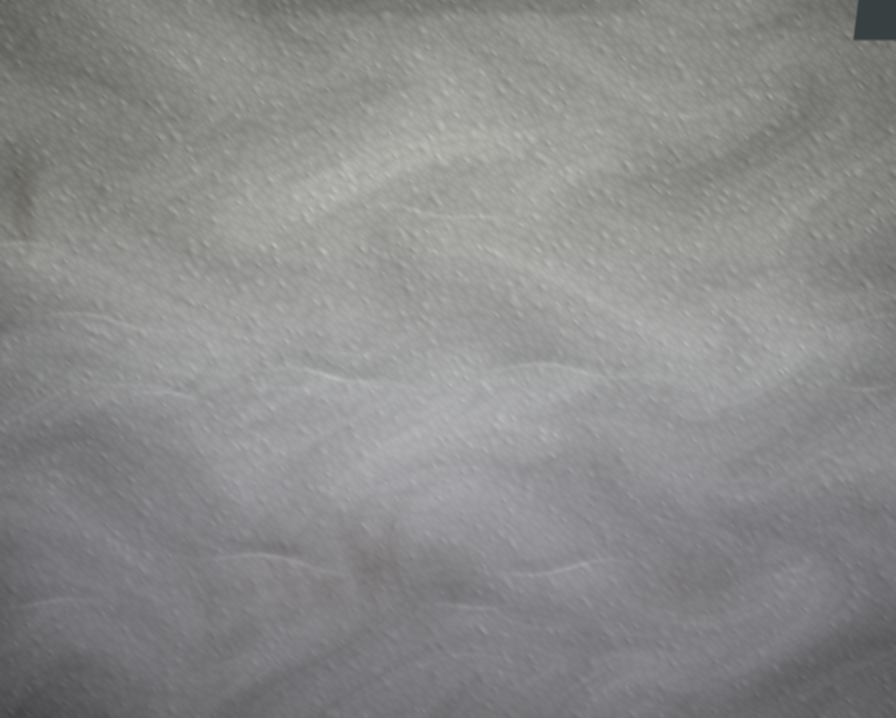
Write a WebGL 1 fragment shader that draws this texture.

```glsl
precision highp float;
// Draws a softly lit, wrinkled plaster wall with slanted grain, creases and faint stains.
uniform vec2 u_resolution;

const vec3 WARM_TINT = vec3(1.0, 1.008, 0.975);
const vec3 COOL_TINT = vec3(0.99, 0.99, 1.022);
const vec3 STAIN_TINT = vec3(0.84, 0.81, 0.78);
const vec3 PLATE_COLOR = vec3(0.22, 0.25, 0.26);

float hash(vec2 p) {
  return fract(sin(dot(p, vec2(127.1, 311.7))) * 43758.55);
}

vec2 hash2(vec2 p) {
  return vec2(hash(p), hash(p + 37.3));
}

vec2 rotate(vec2 p, float angle) {
  float c = cos(angle), s = sin(angle);
  return vec2(c * p.x + s * p.y, c * p.y - s * p.x);
}

// Distance to the nearest scattered cell centre
float cellular(vec2 p) {
  vec2 cell = floor(p), local = fract(p);
  float nearest = 2.0;
  for (int y = -1; y <= 1; y++) {
    for (int x = -1; x <= 1; x++) {
      vec2 offset = vec2(float(x), float(y));
      nearest = min(nearest, length(offset + hash2(cell + offset) - local));
    }
  }
  return nearest;
}

// Warped layers of sines, for broad swellings of the surface
float swelling(vec2 p) {
  float sum = 0.0, amplitude = 0.5;
  for (int i = 0; i < 5; i++) {
    p += 0.7 * sin(p.yx * 1.3 + vec2(1.7, 4.1));
    sum += amplitude * sin(p.x) * sin(p.y);
    p = rotate(p, 0.65) * 1.8 + 3.1;
    amplitude *= 0.6;
  }
  return sum;
}

// Scattered slanted grains, lit above and shaded below
float grains(vec2 p, float scale, float density) {
  vec2 q = rotate(p, -0.75) * scale;
  vec2 cell = floor(q), local = fract(q);
  float sum = 0.0;
  for (int y = -1; y <= 1; y++) {
    for (int x = -1; x <= 1; x++) {
      vec2 id = cell + vec2(float(x), float(y));
      vec2 d = local - vec2(float(x), float(y)) - hash2(id + 5.7);
      float size = mix(0.16, 0.36, hash(id + 11.9));
      d /= size * vec2(1.5, 0.8);
      float present = step(hash(id + 23.1), density);
      sum += present * (exp(-dot(d, d)) - 0.65 * exp(-dot(d + vec2(0.2, 1.2), d + vec2(0.2, 1.2))));
    }
  }
  return sum;
}

// Thin, nearly level ridges, each with a soft glow below and a shadow above
float creases(vec2 p, float aspect) {
  float sum = 0.0;
  for (int i = 0; i < 18; i++) {
    vec2 id = vec2(float(i), 4.0);
    vec2 spread = hash2(id);
    vec2 center = vec2(spread.x * aspect, mix(0.12, 0.72, spread.y));
    vec2 d = rotate(p - center, mix(-0.22, 0.14, hash(id + 8.3)));
    float halfLength = mix(0.03, 0.11, hash(id + 2.9));
    d.y += 0.006 * sin(d.x * 35.0 + float(i)) + 0.4 * d.x * d.x;
    float along = exp(-pow(d.x / halfLength, 2.0));
    float ridge = exp(-pow(d.y / 0.0035, 2.0));
    float glow = exp(-pow((d.y + 0.016) / 0.018, 2.0));
    float shadow = exp(-pow((d.y - 0.014) / 0.012, 2.0));
    sum += along * mix(0.3, 1.0, hash(id + 6.1)) * (ridge + 0.35 * glow - 0.45 * shadow);
  }
  return sum;
}

float softSpot(vec2 p, vec2 center, vec2 radius) {
  vec2 d = (p - center) / radius;
  return exp(-dot(d, d));
}

void main() {
  vec2 uv = gl_FragCoord.xy / u_resolution;
  float aspect = u_resolution.x / u_resolution.y;
  vec2 p = vec2(uv.x * aspect, uv.y);

  // Broad light falling off toward the edges
  vec2 fromLight = uv - vec2(0.52, 0.57);
  float light = 0.64 - 0.56 * dot(fromLight, fromLight);

  // Surface relief
  float relief = swelling(p * vec2(8.0, 14.0));
  float roughness = mix(0.55, 1.0, smoothstep(0.1, 0.8, uv.y));
  float weave = 0.45 - cellular(rotate(p, -0.75) * vec2(60.0, 135.0));
  light += 0.075 * relief + 0.055 * creases(p, aspect);
  light += roughness * (0.06 * weave + 0.06 * grains(p, 62.0, 0.3));

  // Colour and brownish stains
  vec3 color = light * mix(COOL_TINT, WARM_TINT, smoothstep(0.2, 0.8, uv.y));
  float mottling = 0.65 + 0.6 * swelling(p * vec2(45.0, 22.0) + 9.0);
  float stain = 0.8 * softSpot(uv, vec2(0.39, 0.21), vec2(0.12, 0.09));
  stain += 0.9 * softSpot(uv, vec2(0.025, 0.72), vec2(0.018, 0.07));
  stain += 0.5 * softSpot(uv, vec2(0.78, 0.18), vec2(0.06, 0.05));
  stain += 0.4 * softSpot(uv, vec2(0.24, 0.1), vec2(0.05, 0.13));
  color *= mix(vec3(1.0), STAIN_TINT, clamp(stain * mottling, 0.0, 1.0));

  // Dim strip at the top and dark plate in the corner
  float strip = smoothstep(0.27, 0.3, uv.x) * smoothstep(0.73, 0.7, uv.x);
  color *= 1.0 - 0.1 * strip * smoothstep(0.97, 0.99, uv.y);
  float plate = smoothstep(0.951, 0.955, uv.x - 0.1 * (uv.y - 0.95)) * smoothstep(0.941, 0.947, uv.y);
  color = mix(color, PLATE_COLOR, plate);

  gl_FragColor = vec4(clamp(color, 0.0, 1.0), 1.0);
}
```
